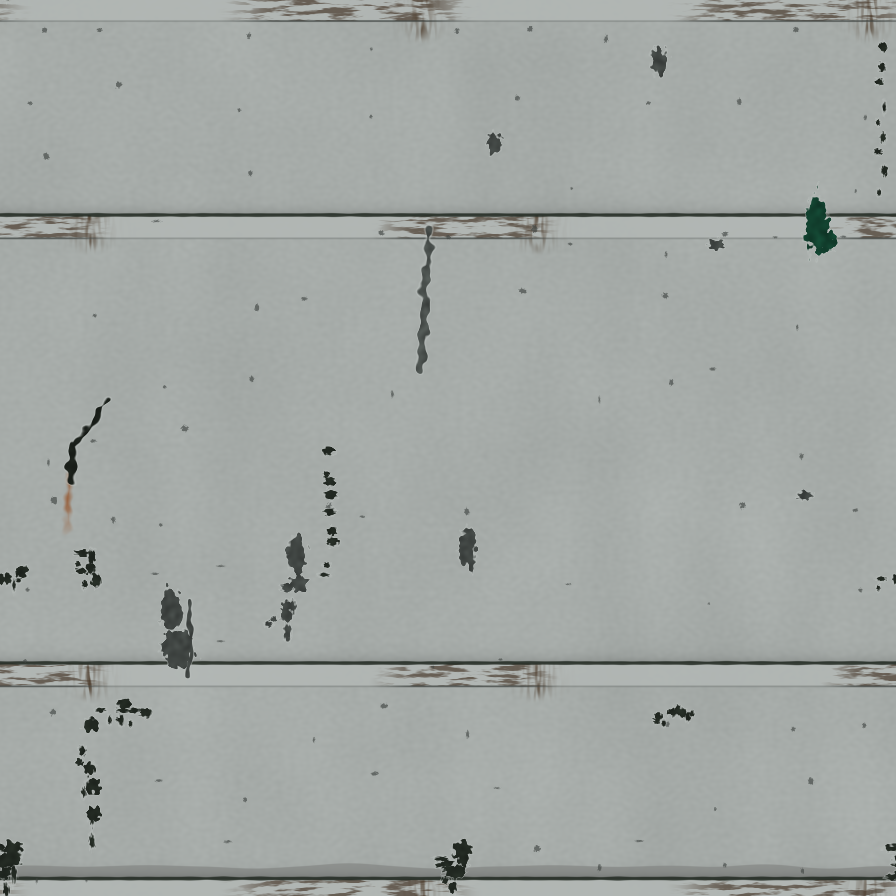
This texture is drawn by a Shadertoy shader. Its source:

```glsl
// Weathered pale grey painted metal: horizontal panels divided by lipped seams.
// Gradient noise mottles the paint and frays the flakes; seam grime recurs
// twice across, while chips, cracks and rust are distance shapes on top.

const vec3 PAINT = vec3(0.652, 0.673, 0.662);
const vec3 LIP = vec3(0.70, 0.72, 0.71);
const vec3 BARE = vec3(0.25, 0.27, 0.26);
const vec3 SOOT = vec3(0.10, 0.12, 0.10);
const vec3 RUST = vec3(0.58, 0.33, 0.17);
const vec3 GREEN = vec3(0.07, 0.25, 0.18);

vec2 hash2(vec2 p) {
    vec3 q = fract(p.xyx * vec3(0.1031, 0.1030, 0.0973));
    q += dot(q, q.yzx + 33.33);
    return fract((q.xx + q.yz) * q.zy);
}

float corner(vec2 cell, vec2 f, vec2 o) {
    return dot(hash2(cell + o) * 2.0 - 1.0, f - o);
}

float noise(vec2 p) {
    vec2 i = floor(p), f = p - i, u = f * f * f * (f * (f * 6.0 - 15.0) + 10.0);
    return mix(mix(corner(i, f, vec2(0, 0)), corner(i, f, vec2(1, 0)), u.x),
               mix(corner(i, f, vec2(0, 1)), corner(i, f, vec2(1, 1)), u.x), u.y);
}

float fbm(vec2 p) {
    float sum = 0.0, amp = 1.0;
    for (int i = 0; i < 4; i++) {
        sum += amp * noise(p);
        p = p * 2.03 + 17.3;
        amp *= 0.5;
    }
    return sum;
}

// Offset between points on a canvas that wraps around
vec2 wrapped(vec2 v) { return fract(v + 0.5) - 0.5; }

float fill(float d, float aa) { return 1.0 - smoothstep(-aa, aa, d); }

// Ragged paint flake: a frayed ellipse
float flake(vec2 p, vec2 centre, vec2 radius) {
    vec2 q = wrapped(p - centre) / radius;
    float fray = 0.8 * noise(q * 1.6 + centre * 91.0) + 0.5 * noise(p * 190.0);
    return (length(q) - 0.95 + fray) * min(radius.x, radius.y);
}

// Frayed crack from a to b
float crack(vec2 p, vec2 a, vec2 b, float width) {
    vec2 v = p - a, ab = b - a;
    v.x += 0.006 * noise(p * 45.0);
    float t = clamp(dot(v, ab) / dot(ab, ab), 0.0, 1.0);
    return length(v - ab * t) - width * (0.65 + 1.3 * noise(p * 85.0));
}

// Loose run of small flakes from a to b
float trail(vec2 p, vec2 a, vec2 b, float size) {
    float d = 1.0;
    for (int i = 0; i < 9; i++) {
        vec2 h = hash2(vec2(i, 7) + a * 311.0);
        vec2 c = mix(a, b, float(i) / 8.0) + (h - 0.5) * size * 2.5;
        d = min(d, flake(p, c, size * (0.25 + 0.75 * h.yx)));
    }
    return d;
}

// Sparse specks, at most one per grid cell
float specks(vec2 p, float cells, float aa) {
    vec2 cell = floor(p * cells), h = hash2(cell + 5.0);
    vec2 c = (cell + 0.2 + 0.6 * h) / cells;
    return step(0.5, hash2(cell + 71.0).x) * fill(flake(p, c, 0.001 + 0.003 * h.yx), aa);
}

// Peels paint off: pale lifted rim around a mottled fill
vec3 peel(vec3 col, vec3 under, float d, vec2 p, float aa) {
    col = mix(col, LIP * 1.06, 0.45 * fill(d - 0.0015, aa));
    return mix(col, under * (1.0 + 0.4 * noise(p * 110.0)), fill(d, aa));
}

// Pale lip hanging below a dark joint, with grime twice per width
vec3 seam(vec3 col, vec2 p, float top, float height, float centre, float reach, float aa) {
    float below = fract(top - p.y), above = fract(p.y - top);
    float inside = fill(below - height, aa);
    float offset = abs(fract((p.x - centre) * 2.0 + 0.5) - 0.5) * 0.5;
    float span = 1.0 - smoothstep(reach * 0.5, reach, offset);
    float smear = smoothstep(0.0, 0.35, fbm(vec2(p.x * 26.0, p.y * 170.0) + top * 37.0) + 0.08);
    float mark = abs(fract((p.x - centre - 0.08) * 2.0 + 0.5) - 0.5) * 0.5;
    float drip = exp(-mark * 110.0) * smoothstep(-0.2, 0.3, noise(p * vec2(240.0, 40.0)));
    col *= 1.0 - 0.18 * exp(-above * 160.0);
    col = mix(col, LIP, 0.85 * inside);
    col = mix(col, mix(BARE, RUST, 0.25), inside * span * smear * 0.8);
    col = mix(col, mix(SOOT, RUST, 0.35), drip * 0.8 * fill(below - height * 1.4, 0.01));
    float edge = fill(abs(below - height) - 0.0010, aa);
    col = mix(col, BARE, edge * (0.25 + 0.5 * span));
    float joint = fill(min(below, above) - 0.0019 - 0.001 * noise(p * 50.0), aa);
    return mix(col, SOOT * 1.5, joint * 0.9);
}

void mainImage(out vec4 fragColor, in vec2 fragCoord) {
    vec2 p = fragCoord / iResolution.xy;
    float aa = 0.8 / iResolution.y;

    // Mottled paint, faint vertical stains and fine grain
    vec3 col = PAINT + 0.022 * fbm(p * 6.0) + 0.018 * noise(p * vec2(17.0, 3.0));
    col += 0.022 * noise(p * vec2(130.0, 170.0));

    // Worn band above the lowest joint, then the three seams
    float band = fill(p.y - 0.033 - 0.014 * noise(vec2(p.x * 9.0, 2.0)), aa) * step(0.019, p.y);
    col = mix(col, vec3(0.53, 0.54, 0.53), 0.75 * band);
    col = seam(col, p, 0.0195, 0.043, 0.39, 0.15, aa);
    col = seam(col, p, 0.7600, 0.026, 0.52, 0.11, aa);
    col = seam(col, p, 0.2600, 0.026, 0.52, 0.11, aa);
    col = mix(col, BARE, 0.65 * specks(p, 13.0, aa));

    // Isolated flakes, and clusters in the lower left
    float d = flake(p, vec2(0.736, 0.932), vec2(0.009, 0.017));
    d = min(d, flake(p, vec2(0.552, 0.840), vec2(0.008, 0.012)));
    d = min(d, flake(p, vec2(0.522, 0.388), vec2(0.010, 0.022)));
    d = min(d, flake(p, vec2(0.800, 0.727), vec2(0.009, 0.006)));
    d = min(d, flake(p, vec2(0.898, 0.447), vec2(0.008, 0.005)));
    d = min(d, flake(p, vec2(0.191, 0.318), vec2(0.012, 0.025)));
    d = min(d, flake(p, vec2(0.198, 0.277), vec2(0.018, 0.023)));
    d = min(d, crack(p, vec2(0.212, 0.330), vec2(0.211, 0.245), 0.003));
    d = min(d, flake(p, vec2(0.331, 0.381), vec2(0.011, 0.023)));
    d = min(d, trail(p, vec2(0.332, 0.350), vec2(0.310, 0.305), 0.011));
    col = peel(col, BARE, d, p, aa);

    // Runs of small dark chips
    d = trail(p, vec2(0.366, 0.490), vec2(0.370, 0.355), 0.007);
    d = min(d, trail(p, vec2(0.094, 0.387), vec2(0.097, 0.350), 0.008));
    d = min(d, trail(p, vec2(-0.015, 0.352), vec2(0.028, 0.358), 0.007));
    d = min(d, trail(p, vec2(0.120, 0.207), vec2(0.162, 0.200), 0.008));
    d = min(d, trail(p, vec2(0.733, 0.198), vec2(0.777, 0.208), 0.007));
    d = min(d, trail(p, vec2(0.092, 0.183), vec2(0.097, 0.070), 0.009));
    d = min(d, trail(p, vec2(0.980, 0.945), vec2(0.982, 0.790), 0.006));
    for (int i = 0; i < 2; i++) {
        float x = 0.5 * float(i) + 0.006;
        d = min(d, trail(p, vec2(x, 0.045), vec2(x, 0.018), 0.011));
    }
    col = peel(col, SOOT * 1.3, d, p, aa);

    // Long slit, green patch, and a black crack weeping rust
    col = peel(col, BARE * 1.15, crack(p, vec2(0.478, 0.742), vec2(0.470, 0.588), 0.0065), p, aa);
    d = min(flake(p, vec2(0.911, 0.750), vec2(0.013, 0.034)), flake(p, vec2(0.922, 0.730), vec2(0.014, 0.012)));
    col = peel(col, GREEN, d, p, aa);
    float weep = crack(p, vec2(0.077, 0.470), vec2(0.074, 0.405), 0.0045);
    col = mix(col, RUST, 0.85 * fill(weep, 0.003) * smoothstep(0.39, 0.45, p.y));
    d = crack(p, vec2(0.121, 0.553), vec2(0.082, 0.500), 0.0042);
    d = min(d, crack(p, vec2(0.082, 0.502), vec2(0.078, 0.462), 0.0070));
    col = peel(col, SOOT, d, p, aa);

    fragColor = vec4(col, 1.0);
}
```
